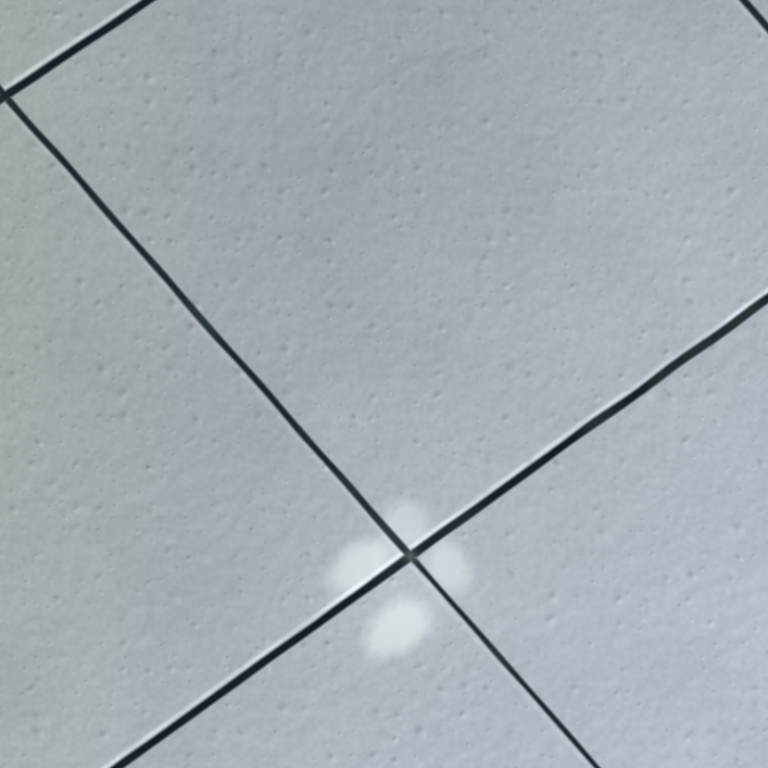
Reproduce this texture procedurally as a WebGL 1 fragment shader.

```glsl
precision highp float;
// Large grey floor tiles seen at an angle, with dark grout joints, fine pitting and a glare spot.
uniform vec2 u_resolution;

float hash(vec2 p) {
  vec3 q = fract(p.xyx * 0.1031);
  q += dot(q, q.yzx + 33.33);
  return fract((q.x + q.y) * q.z);
}

float noise(vec2 p) {
  vec2 i = floor(p), f = fract(p);
  f = f * f * (3.0 - 2.0 * f);
  return mix(mix(hash(i), hash(i + vec2(1, 0)), f.x),
             mix(hash(i + vec2(0, 1)), hash(i + vec2(1, 1)), f.x), f.y);
}

float fbm(vec2 p) {
  float sum = 0.0, amp = 0.5;
  for (int i = 0; i < 4; i++) {
    sum += amp * noise(p);
    p = p * 2.03 + 17.3;
    amp *= 0.5;
  }
  return sum;
}

// Tile coordinates: integers lie on the joints, with slight perspective.
vec2 tileCoords(vec2 uv) {
  vec2 d = uv - vec2(0.535, 0.276);
  vec2 up = vec2(-0.5285, 0.599), across = vec2(0.655, 0.472);
  float det = up.x * across.y - up.y * across.x;
  float a = (d.x * across.y - d.y * across.x) / det;
  float b = (up.x * d.y - up.y * d.x) / det;
  return vec2(a * (1.0 + 0.04 * b), b);
}

// Sparse embossed pits: a dark dent with a lit lower edge.
float pits(vec2 uv, float cells) {
  vec2 p = uv * cells, id = floor(p);
  vec2 jitter = vec2(hash(id + 3.1), hash(id + 41.7));
  vec2 d = fract(p) - 0.32 - 0.36 * jitter;
  d.x += d.y * (jitter.x - 0.5);
  float size = mix(0.10, 0.19, jitter.y);
  float dent = exp(-dot(d, d) / (size * size));
  float lit = exp(-dot(d + vec2(-0.12, 0.15), d + vec2(-0.12, 0.15)) / (size * size));
  return (0.7 * lit - dent) * smoothstep(0.55, 1.0, hash(id + 9.4));
}

// Soft, ragged ellipse lying along the slanted joints.
float glarePatch(vec2 uv, vec2 center, vec2 radius) {
  vec2 d = uv - center;
  d = vec2(0.83 * d.x + 0.56 * d.y, 0.83 * d.y - 0.56 * d.x) / radius;
  float ragged = 0.5 * (fbm(uv * 45.0) - 0.47);
  return 1.0 - smoothstep(0.5, 1.35, length(d) + ragged);
}

void main() {
  vec2 uv = gl_FragCoord.xy / u_resolution;
  float soft = 0.0018 + 0.7 / u_resolution.y;

  // Signed distances to the nearest joint of each direction, with a small wobble.
  vec2 tile = tileCoords(uv);
  vec2 wobble = 0.0022 * (vec2(noise(uv * 17.0), noise(uv * 14.0 + 50.0)) - 0.5);
  vec2 joint = (tile - floor(tile + 0.5)) * vec2(0.795, 0.803) + wobble;

  // Tile surface: broad light falloff, cloudy mottling, grain and pits.
  float light = smoothstep(-0.55, 0.9, uv.x - uv.y + 0.12 * (fbm(uv * 4.0) - 0.47));
  vec3 color = mix(vec3(0.615, 0.645, 0.67), vec3(0.71, 0.745, 0.785), light);
  color += vec3(0.012, 0.012, -0.006) * (1.0 - smoothstep(0.0, 0.45, uv.x));
  color += 0.012 * (hash(floor(tile) + 7.0) - 0.5);
  color += 0.045 * (fbm(uv * 9.0 + 4.0) - 0.47);
  float grain = fbm(uv * 75.0) - fbm(uv * 75.0 + vec2(-0.35, 0.45));
  color += 0.055 * grain + 0.022 * (noise(uv * 190.0) - 0.5);
  color += 0.085 * pits(uv, 34.0) + 0.055 * pits(uv + 5.37, 61.0);

  // Reflected lamp, broken up by the four tile corners.
  float glare = 0.85 * glarePatch(uv, vec2(0.470, 0.264), vec2(0.052, 0.027));
  glare = max(glare, 0.60 * glarePatch(uv, vec2(0.527, 0.318), vec2(0.029, 0.034)));
  glare = max(glare, 0.70 * glarePatch(uv, vec2(0.584, 0.262), vec2(0.028, 0.036)));
  glare = max(glare, 0.95 * glarePatch(uv, vec2(0.518, 0.182), vec2(0.050, 0.032)));
  color = mix(color, vec3(0.82, 0.86, 0.865), glare);
  color += 0.05 * exp(-150.0 * dot(uv - vec2(0.525, 0.25), uv - vec2(0.525, 0.25)));

  // Pale bevels beside the joints.
  vec2 bevel = (joint - vec2(0.0095, -0.008)) / vec2(0.0032, 0.003);
  vec2 rim = exp(-bevel * bevel) * vec2(0.15, 0.045);
  color += rim.x * (0.5 + noise(uv * 28.0)) + rim.y;

  // Grout, with thinner and paler stretches.
  float wear = noise(uv * 22.0 + 8.0);
  vec2 halfWidth = vec2(0.0052, mix(0.0033, 0.0042, step(0.0, tile.x))) + 0.0012 * (wear - 0.5);
  vec2 grout = 1.0 - smoothstep(halfWidth - soft, halfWidth + soft, abs(joint));
  vec3 groutColor = mix(vec3(0.07, 0.11, 0.135), vec3(0.16, 0.21, 0.215), wear * wear);
  color = mix(color, groutColor, max(grout.x, grout.y * 0.94));

  // Dusty grout where the joints cross under the lamp.
  float crossing = exp(-dot(joint, joint) / 0.00006) * step(tile.x, 0.5);
  color = mix(color, vec3(0.40, 0.43, 0.43), 0.75 * crossing);

  gl_FragColor = vec4(clamp(color, 0.0, 1.0), 1.0);
}
```
